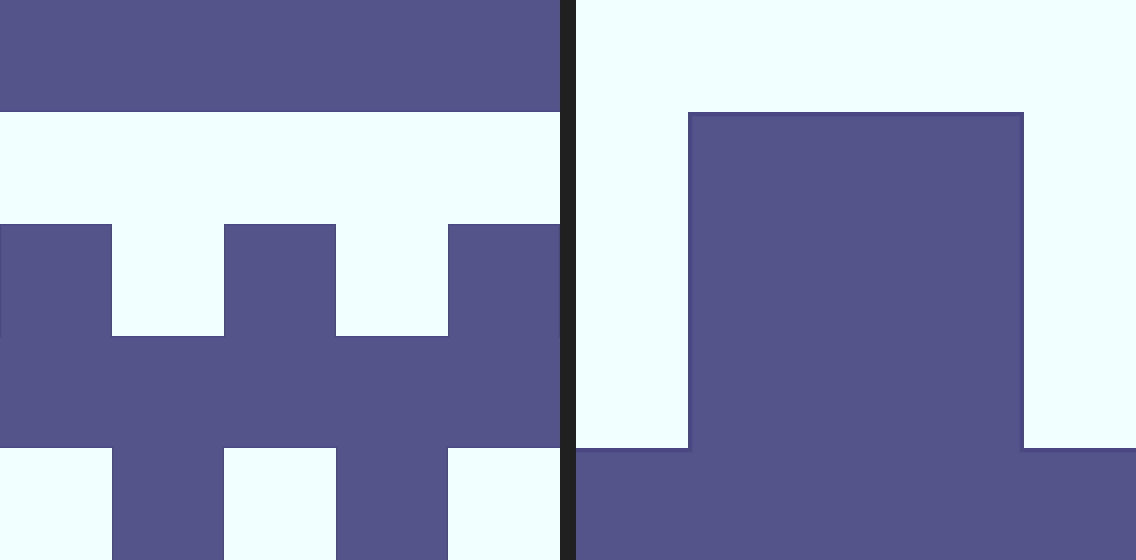
Left: the whole. Right: its middle third, enlarged.
A WebGL 1 fragment shader for this pattern:

```glsl
precision mediump float;
// Two-tone block pattern on a five by five grid: a solid band with hanging
// teeth, and a row of alternating blocks along the bottom edge.
// Box distances, repeated every two cells, are joined and edge-smoothed.

#define CELLS 5.0
#define PERIOD 2.0
#define RIM_WIDTH 0.013
#define GROUND_COLOR vec3(0.33, 0.33, 0.54)
#define BLOCK_COLOR vec3(0.945, 1.0, 1.0)
#define RIM_COLOR vec3(0.29, 0.28, 0.51)

uniform vec2 u_resolution;

// Signed distance to a span of the given centre and half width.
float span(float x, float center, float halfWidth) {
  return abs(x - center) - halfWidth;
}

// Signed distance to one-cell columns repeated every PERIOD cells.
float columns(float x, float center) {
  float local = mod(x - center + 0.5 * PERIOD, PERIOD) - 0.5 * PERIOD;
  return span(local, 0.0, 0.5);
}

// Distance to all light shapes, measured in cells.
float blockDistance(vec2 p) {
  float band = span(p.y, 3.5, 0.5);
  float teeth = max(columns(p.x, 1.5), span(p.y, 3.0, 1.0));
  float base = max(columns(p.x, 0.5), p.y - 1.0);
  return min(band, min(teeth, base));
}

// Fraction of a pixel that lies inside distance d.
float coverage(float d, float pixel) {
  return clamp(0.5 - d / pixel, 0.0, 1.0);
}

void main() {
  vec2 p = CELLS * gl_FragCoord.xy / u_resolution;
  float pixel = CELLS / min(u_resolution.x, u_resolution.y);
  float d = blockDistance(p);

  // Ground with a faint darker rim, then the light blocks on top.
  vec3 color = mix(GROUND_COLOR, RIM_COLOR, coverage(d - RIM_WIDTH, pixel));
  color = mix(color, BLOCK_COLOR, coverage(d, pixel));
  gl_FragColor = vec4(color, 1.0);
}
```
